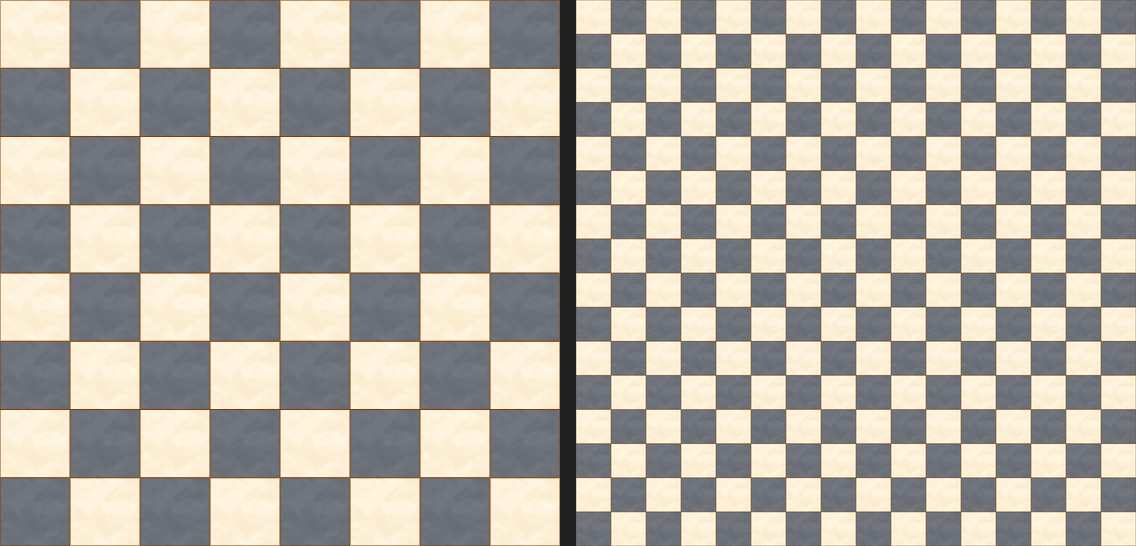
Left: one tile. Right: repeated 2 by 2.
Reproduce this pattern procedurally as a Shadertoy shader.

```glsl
const float CELLS = 8.0;                        // squares across and down
const vec2 LINE_WIDTH = vec2(0.0135, 0.0155);   // upright and level lines, in squares
const vec3 CREAM_LIGHT = vec3(1.0, 0.965, 0.89);
const vec3 CREAM_DEEP = vec3(0.985, 0.925, 0.81);
const vec3 SLATE_LIGHT = vec3(0.45, 0.47, 0.502);
const vec3 SLATE_DEEP = vec3(0.405, 0.425, 0.46);
const vec3 LINE_COLOR = vec3(0.49, 0.25, 0.03);
const vec2 CLOUD_GRID = vec2(4.0, 6.0);         // coarsest blobs per square
const int CLOUD_OCTAVES = 4;
const float CLOUD_GAIN = 0.62;
const float WARP = 0.035;
const float TAU = 6.2831853;

vec3 hash3(vec2 p) {
    vec3 q = fract(p.xyx * vec3(0.1031, 0.1030, 0.0973));
    q += dot(q, q.yxz + 33.33);
    return fract((q.xxy + q.yzz) * q.zyx);
}

// Soft cellular noise: randomly shaded blobs, wrapping over the grid
float cellClouds(vec2 uv, vec2 grid) {
    vec2 p = uv * grid;
    vec2 base = floor(p);
    float shade = 0.0, total = 0.0;
    for (int j = -1; j <= 1; j++)
    for (int i = -1; i <= 1; i++) {
        vec2 id = base + vec2(i, j);
        vec3 h = hash3(mod(id, grid) + grid * 3.7);
        vec2 toBlob = id + 0.2 + 0.6 * h.xy - p;
        float weight = exp(-4.5 * dot(toBlob, toBlob));
        shade += weight * h.z;
        total += weight;
    }
    return shade / total;
}

// Mottling shared by every square, bent by whole-period sines
float mottle(vec2 uv) {
    uv += WARP * sin(TAU * (uv.yx * vec2(2.0, 3.0) + vec2(0.1, 0.6)));
    uv += 0.4 * WARP * sin(TAU * (uv.yx * vec2(5.0, 4.0) + vec2(0.7, 0.3)));
    float sum = 0.0, total = 0.0, amplitude = 1.0;
    vec2 grid = CLOUD_GRID;
    for (int k = 0; k < CLOUD_OCTAVES; k++) {
        sum += amplitude * cellClouds(uv, grid);
        total += amplitude;
        amplitude *= CLOUD_GAIN;
        grid *= 2.0;
    }
    return smoothstep(0.22, 0.78, sum / total);
}

void mainImage(out vec4 fragColor, in vec2 fragCoord) {
    vec2 p = fragCoord / iResolution.xy * CELLS;
    vec2 pixel = CELLS / iResolution.xy;

    // Signed distance to the grid, positive in even columns and rows
    vec2 edge = abs(mod(p - 0.5, 2.0) - 1.0) - 0.5;

    // Checker of two mottled stones
    vec2 side = clamp(2.0 * edge / pixel, -1.0, 1.0);
    float slate = 0.5 + 0.5 * side.x * side.y;
    float tone = mottle(fract(p));
    vec3 color = mix(mix(CREAM_DEEP, CREAM_LIGHT, tone),
                     mix(SLATE_DEEP, SLATE_LIGHT, tone), slate);

    // Thin lines, by the part of the pixel they cover
    vec2 cover = clamp((0.5 * LINE_WIDTH - abs(edge)) / pixel + 0.5, 0.0, 1.0);
    cover = min(cover, LINE_WIDTH / pixel);
    color = mix(color, LINE_COLOR, max(cover.x, cover.y));

    fragColor = vec4(color, 1.0);
}
```
